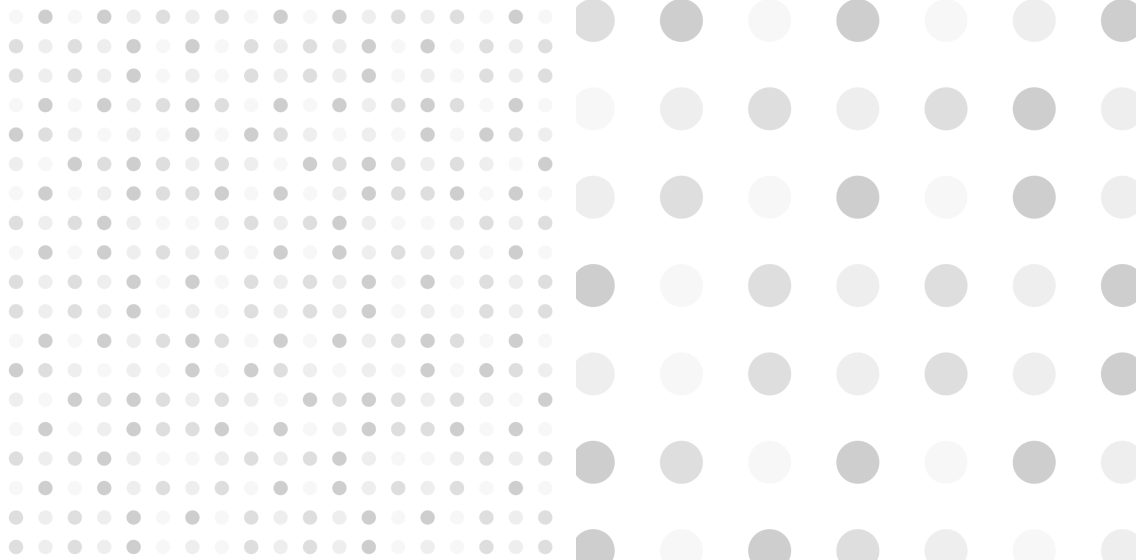
Left, the full canvas; right, a detail of the centre.
Give the GLSL for this pattern, as a Shadertoy shader.

```glsl
// A 19 by 19 grid of small round dots in four pale greys on white.
// The greys repeat every 8 dots; inside that tile each 2x2 block holds
// all four tones, in an order shuffled by an integer hash.

uint hashBlock(uvec2 block) {
    uint h = block.x * 7919u + block.y * 4973u + 131u;
    h = (h ^ (h >> 7)) * 40503u;
    h = (h ^ (h >> 11)) * 30011u;
    return h ^ (h >> 13);
}

// Tone index 0..3 of the dot in a given column and row
uint toneIndex(uvec2 cell) {
    uvec2 tile = cell % 8u;
    uint h = hashBlock(tile / 2u);
    uint corner = (tile.x & 1u) + 2u * (tile.y & 1u);
    uint direction = 1u + 2u * ((h >> 4) & 1u);
    return ((corner ^ (h & 3u)) * direction + ((h >> 2) & 3u)) & 3u;
}

float toneGrey(uint index) {
    vec4 greys = vec4(0.97, 0.935, 0.87, 0.808);
    return greys[index];
}

void mainImage(out vec4 fragColor, in vec2 fragCoord) {
    // Canvas units, measured from the top left dot
    vec2 uv = fragCoord / iResolution.xy;
    vec2 spacing = vec2(0.0525, 0.0526);
    vec2 fromFirst = vec2(uv.x, 1.0 - uv.y) - vec2(0.0286, 0.0299);

    // Nearest dot
    vec2 cell = clamp(round(fromFirst / spacing), 0.0, 18.0);
    float dist = length(fromFirst - cell * spacing) - 0.0128;

    // Smooth edge about one pixel wide
    float pixel = 1.0 / min(iResolution.x, iResolution.y);
    float dot_ = 1.0 - smoothstep(-0.75 * pixel, 0.75 * pixel, dist);

    float grey = mix(1.0, toneGrey(toneIndex(uvec2(cell))), dot_);
    fragColor = vec4(vec3(grey), 1.0);
}
```
